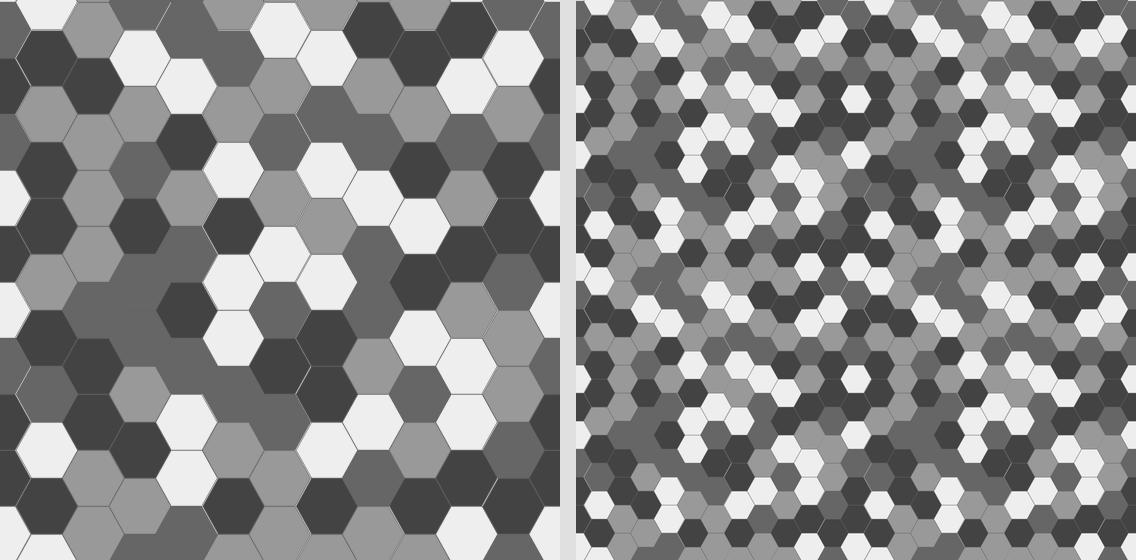
Left, the tile; right, the same tile 2 across and 2 down.
A WebGL 1 fragment shader for this pattern:

```glsl
precision highp float;
// Flat-topped hexagon tiling in four random greys, with thin outlines and light gaps at loose joints.

uniform vec2 u_resolution;

const vec2 CELLS = vec2(12.0, 10.0);   // columns (even) and rows per canvas
const float ROW_SHIFT = 0.04;          // keeps flat edges off the canvas border
const float LINE_HALF = 0.0008;        // half width of the outline
const float GAP_HALF = 0.00065;        // half width of the widest light gap
const float LOOSE_SHARE = 0.4;         // share of loose joints on gappy columns
const vec3 SHADE_STEPS = vec3(0.32, 0.54, 0.77); // cumulative shares of the greys
const vec3 DARK = vec3(0.263);
const vec3 MID = vec3(0.40);
const vec3 LIGHT = vec3(0.60);
const vec3 PALE = vec3(0.933);
const vec3 LINE = vec3(0.39);
const float PRIME = 127.0;
const float SEED = 41.0;
const float TAU = 6.2831853;

float modPrime(float a) {
  return floor(mod(a + 0.5, PRIME));
}

// Fifth power modulo a prime: a permutation of 0..126
float scramble(float a) {
  float square = modPrime(a * a);
  return modPrime(modPrime(square * square) * a);
}

// Shuffled rank in 0..1, so each grey keeps its share of the cells
float shuffledRank(float index) {
  float first = scramble(modPrime(index + SEED));
  return scramble(modPrime(first + 17.0)) / PRIME;
}

// Hexagon metric in cell units: 0.5 on the border
float hexMetric(vec2 offset) {
  vec2 a = abs(offset);
  return max(a.y, 0.75 * a.x + 0.5 * a.y);
}

vec2 hexCentre(vec2 q) {
  vec2 even = vec2(2.0 * floor(0.5 * q.x + 0.5), floor(q.y) + 0.5);
  vec2 odd = vec2(2.0 * floor(0.5 * q.x) + 1.0, floor(q.y + 0.5));
  return hexMetric(q - even) < hexMetric(q - odd) ? even : odd;
}

// Index of the grey, 0 (dark) to 3 (pale)
float toneOf(float index) {
  return dot(step(SHADE_STEPS, vec3(shuffledRank(index))), vec3(1.0));
}

// A cell that repeats the tone below it draws once more
vec3 cellShade(vec2 centre) {
  vec2 id = mod(vec2(centre.x, floor(centre.y)), CELLS);
  float index = id.x * CELLS.y + id.y;
  float below = id.x * CELLS.y + mod(id.y + CELLS.y - 1.0, CELLS.y);
  float tone = toneOf(index);
  if (abs(tone - toneOf(below)) < 0.5) tone = toneOf(index * 3.0 + 5.0);
  vec3 shade = mix(DARK, MID, step(0.5, tone));
  shade = mix(shade, LIGHT, step(1.5, tone));
  return mix(shade, PALE, step(2.5, tone));
}

// Gap of the slanted edge, identified alike from both of its cells
float slantGap(vec2 centre, vec2 offset) {
  vec2 side = step(vec2(0.0), offset);
  float joint = mod(centre.x + side.x, CELLS.x);
  float level = mod(floor(2.0 * centre.y + side.y - 0.5), 2.0 * CELLS.y);
  float oddJoint = mod(joint, 2.0);
  float topRow = step(2.0 * CELLS.y - 1.5, level);
  float drift = 0.22 * cos(TAU * 2.0 * (joint - 0.3) / CELLS.x);
  float chance = shuffledRank(joint * 2.0 * CELLS.y + level);
  float loose = smoothstep(-0.2, 0.2, LOOSE_SHARE + drift - chance);
  return GAP_HALF * max(oddJoint * loose, topRow * step(chance, 0.65));
}

// Gap of the flat edges below the top row of odd columns
float flatGap(vec2 centre, vec2 q) {
  float topEdge = step(abs(q.y - CELLS.y + 0.5), 0.25);
  float chance = shuffledRank(mod(centre.x, CELLS.x) * 7.0);
  return GAP_HALF * topEdge * mod(centre.x, 2.0) * step(chance, 0.7);
}

void main() {
  float pixel = 1.0 / min(u_resolution.x, u_resolution.y);
  vec2 q = gl_FragCoord.xy / u_resolution * CELLS + vec2(0.0, ROW_SHIFT);
  vec2 centre = hexCentre(q);
  vec2 offset = q - centre;
  vec2 a = abs(offset);

  // Distances to the edges in canvas units
  float slant = (1.0 - 1.5 * a.x - a.y) / length(CELLS * vec2(1.5, 1.0));
  float flatEdge = (0.5 - a.y) / CELLS.y;
  float edge = min(slant, flatEdge);
  float gap = slant < flatEdge ? slantGap(centre, offset) : flatGap(centre, q);

  // Outline, then the light gap inside it
  float outline = clamp((LINE_HALF + gap - edge) / pixel + 0.5, 0.0, 1.0);
  float opening = clamp((gap - edge) / pixel + 0.5, 0.0, 1.0);
  opening *= min(1.0, 2.0 * gap / pixel);
  vec3 color = mix(cellShade(centre), LINE, outline);
  color = mix(color, PALE, opening);
  gl_FragColor = vec4(color, 1.0);
}
```
